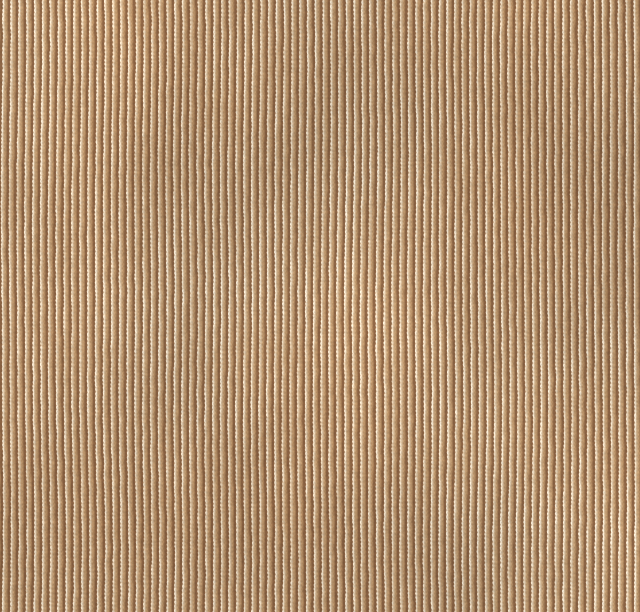
Write a Shadertoy shader that draws this texture.

```glsl
// Ribbed silk cloth: narrow upright cords, each with a shadowed left groove,
// a glossy crest and a tan right flank. Fine slanted stitches cross the cords;
// gradient noise bends them, varies their sheen and adds fibre grain.

const float RIBS    = 82.0;   // cords across the width
const float PICKS   = 150.0;  // stitches per canvas width
const float SLANT   = 0.55;   // stitch rise over one cord, in stitches
const float BEND    = 0.55;   // sideways drift of the cords, in cords
const float WOBBLE  = 0.10;   // local unevenness of the cords, in cords
const float GRAIN   = 0.09;   // strength of the fibre grain
const float CLOUD   = 0.12;   // strength of the broad light and dark areas

const vec3 GROOVE = vec3(0.53, 0.38, 0.26);
const vec3 FLANK  = vec3(0.64, 0.49, 0.34);
const vec3 TAN    = vec3(0.75, 0.61, 0.45);
const vec3 PALE   = vec3(0.80, 0.71, 0.59);
const vec3 CREST  = vec3(0.95, 0.89, 0.80);

float hash(vec2 p) {
    vec3 q = fract(vec3(p.xyx) * 0.1031);
    q += dot(q, q.yzx + 33.33);
    return fract((q.x + q.y) * q.z);
}

vec2 gradientAt(vec2 cell) {
    float angle = 6.28319 * hash(cell);
    return vec2(cos(angle), sin(angle));
}

// Gradient noise, roughly -0.7 to 0.7
float noise(vec2 p) {
    vec2 i = floor(p), f = fract(p);
    vec2 u = f * f * f * (f * (f * 6.0 - 15.0) + 10.0);
    vec2 e = vec2(0.0, 1.0);
    float low  = mix(dot(gradientAt(i), f),
                     dot(gradientAt(i + e.yx), f - e.yx), u.x);
    float high = mix(dot(gradientAt(i + e.xy), f - e.xy),
                     dot(gradientAt(i + e.yy), f - e.yy), u.x);
    return mix(low, high, u.y);
}

// Smooth step centred on an edge, never narrower than one pixel
float ramp(float edge, float width, float pixel, float x) {
    float h = 0.5 * max(width, pixel);
    return smoothstep(edge - h, edge + h, x);
}

void mainImage(out vec4 fragColor, in vec2 fragCoord) {
    vec2 uv = fragCoord / iResolution.x;
    float pixel = RIBS / iResolution.x;

    // Cord coordinates: slow drift plus small unevenness along the length
    float x = uv.x * RIBS + BEND * noise(uv * vec2(3.0, 2.5) + 4.0);
    x += WOBBLE * noise(vec2(uv.x * RIBS * 0.7, uv.y * 45.0));
    float rib = floor(x);
    float across = x - rib;

    // Stitches: slanted, slightly out of step from cord to cord
    float along = uv.y * PICKS + SLANT * across + 0.5 * hash(vec2(rib, 7.0))
                + 0.4 * noise(vec2(rib * 0.37, uv.y * 30.0));
    float pick = floor(along);
    float bead = 0.5 - 0.5 * cos(6.28319 * (along - pick));
    bead = mix(bead, 0.5, smoothstep(0.35, 0.8, PICKS / iResolution.x));
    float stitchTone = hash(vec2(rib, pick));

    // Gloss varies by cord, by stretch of cord and by stitch
    float gloss = 0.68 + 0.32 * bead + 0.30 * (stitchTone - 0.5)
                + 0.16 * (hash(vec2(rib, 3.0)) - 0.5)
                + 0.35 * noise(vec2(rib * 0.31, uv.y * 11.0));
    vec3 crest = mix(TAN, CREST, clamp(gloss, 0.25, 1.08));
    vec3 pale  = mix(TAN, PALE, 0.45 + 0.6 * bead);
    vec3 body  = mix(FLANK, TAN, 0.55 + 0.5 * bead);

    // Profile from the left groove over the crest to the right groove
    float s = across + 0.05 * (bead - 0.5);
    vec3 color = mix(GROOVE, crest, ramp(0.25, 0.15, pixel, s));
    color = mix(color, pale,   ramp(0.45, 0.12, pixel, s));
    color = mix(color, body,   ramp(0.60, 0.14, pixel, s));
    color = mix(color, FLANK,  ramp(0.81, 0.14, pixel, s));
    color = mix(color, GROOVE, ramp(0.95, 0.10, pixel, across));

    // Broad light, fibre grain and a slight warm-cool shift
    float cloud = noise(uv * vec2(2.6, 2.0) + 11.0)
                + 0.4 * noise(uv * vec2(9.0, 5.0) + 23.0);
    float grain = noise(uv * vec2(210.0, 260.0)) + 0.5 * noise(uv * 95.0 + 31.0);
    float light = 1.0 + CLOUD * cloud + GRAIN * grain + 0.04 * (uv.y - 0.5);
    float warmth = 0.025 * noise(uv * 3.0 + 41.0);
    color *= light * vec3(1.0 + warmth, 1.0, 1.0 - warmth);

    fragColor = vec4(clamp(color, 0.0, 1.0), 1.0);
}
```
